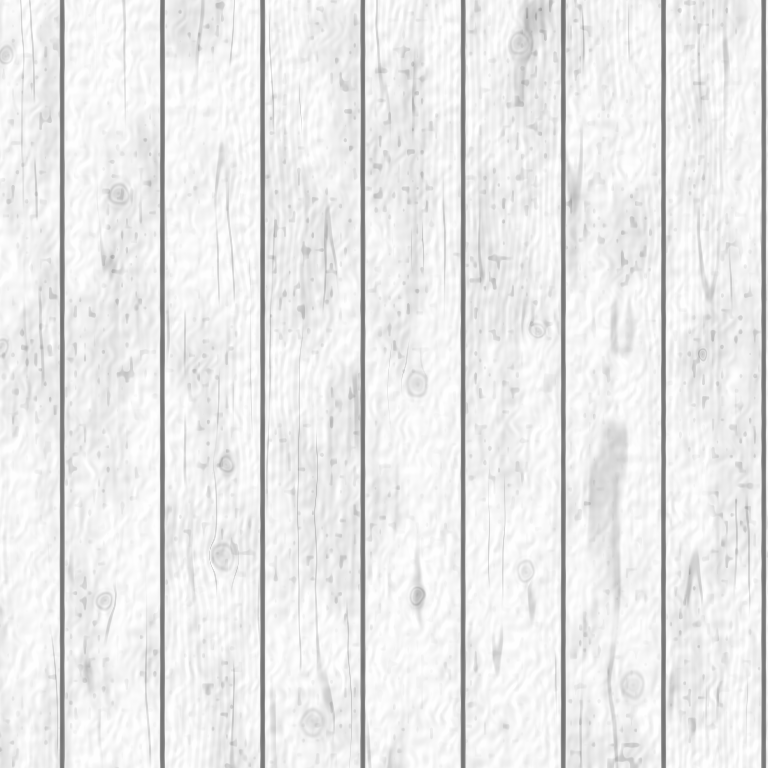
This texture is drawn by a WebGL 1 fragment shader. Its source:

```glsl
precision highp float;
uniform vec2 u_resolution;

// Board layout, in canvas widths
const float PITCH = 0.1305;
const float FIRST_GROOVE = 0.0810;
const float GROOVE_HALF = 0.0031;

// Grey levels
const float PAINT = 0.982;
const float GROOVE_CORE = 0.47;
const float GROOVE_RIM = 0.56;

// Strength of each kind of wear
const float STAIN = 0.045;
const float FIBRE = 0.075;
const float RIDGE = 0.035;
const float CRACK = 0.13;
const float FLECK = 0.12;
const float RELIEF = 0.085;
const float KNOT_DARK = 0.13;
const float KNOT_MAX = 0.017;
const float KNOT_MIN = 0.006;

float hash(vec2 p) {
  vec3 q = fract(p.xyx * 0.1031);
  q += dot(q, q.yzx + 33.33);
  return fract((q.x + q.y) * q.z);
}

float noise(vec2 p) {
  vec2 i = floor(p);
  vec2 f = fract(p);
  f = f * f * (3.0 - 2.0 * f);
  return mix(mix(hash(i), hash(i + vec2(1.0, 0.0)), f.x),
             mix(hash(i + vec2(0.0, 1.0)), hash(i + 1.0), f.x), f.y);
}

float fbm(vec2 p) {
  float sum = 0.0;
  float amp = 0.5;
  for (int i = 0; i < 4; i++) {
    sum += amp * noise(p);
    p = p * 2.03 + 17.1;
    amp *= 0.5;
  }
  return sum / 0.9375;
}

// x: sideways shift of the grain around knots, y: knot darkness
vec2 knots(vec2 local, float board) {
  vec2 result = vec2(0.0);
  for (int i = 0; i < 3; i++) {
    vec2 seed = vec2(board + 11.0, float(i) * 5.0 + 3.0);
    float radius = KNOT_MAX * hash(seed);
    if (radius < KNOT_MIN) continue;
    vec2 centre = vec2(PITCH * mix(0.25, 0.75, hash(seed + 31.7)),
                       (float(i) + mix(0.15, 0.85, hash(seed + 57.3))) / 3.0);
    vec2 d = (local - centre) * vec2(1.0, 0.85);
    d += 0.004 * (vec2(noise(local * 70.0), noise(local * 70.0 + 9.0)) - 0.5);
    float r = length(d) / radius;
    result.x -= d.x / max(r * r, 1.0) * exp(-0.15 * r);
    float rings = 0.5 + 0.5 * cos(r * 13.0);
    float rim = exp(-pow((r - 0.85) * 6.0, 2.0));
    float heart = 1.0 - smoothstep(0.1, 0.75, r);
    float halo = 1.0 - smoothstep(0.7, 1.9, r);
    result.y += 0.65 * rim + 0.7 * heart + halo * (0.12 + 0.25 * rings);
  }
  return result;
}

float wood(vec2 local, float board) {
  vec2 knot = knots(local, board);
  vec2 p = local + vec2(1.37, 2.71) * (board + 2.0);
  float bend = fbm(p * vec2(9.0, 4.0)) - 0.5;
  float grain = p.x + knot.x + 0.025 * bend;

  // Broad worn areas under the paint
  float worn = smoothstep(0.38, 0.72, fbm(p * vec2(22.0, 9.0)));
  float tone = PAINT - STAIN * worn;

  // Fine fibres and pale raised growth lines
  float fibre = noise(vec2(grain * 210.0, p.y * 11.0));
  float strand = noise(vec2(grain * 95.0, p.y * 4.0));
  tone -= FIBRE * fibre * strand * (0.4 + 0.8 * worn);
  float wave = grain * 105.0 + 1.5 * noise(p * vec2(20.0, 12.0));
  float ridge = smoothstep(0.1, 0.45, abs(fract(wave) - 0.5));
  float ridgeArea = smoothstep(0.45, 0.65, noise(p * vec2(8.0, 3.0) + 40.0));
  tone += RIDGE * (ridge - 0.6) * ridgeArea;

  // Long broken cracks
  float vein = abs(noise(vec2(grain * 48.0, p.y * 2.4) + 70.0) - 0.5);
  float broken = smoothstep(0.5, 0.75, noise(p * vec2(30.0, 13.0) + 20.0));
  tone -= CRACK * (1.0 - smoothstep(0.015, 0.06, vein)) * broken;

  // Chips and embossed paint flakes
  float chip = noise(p * vec2(165.0, 105.0) + 5.0);
  tone -= FLECK * smoothstep(0.72, 0.93, chip) * (0.2 + 0.8 * worn);
  vec2 flake = p * vec2(150.0, 85.0);
  flake.x += 2.0 * noise(p * 45.0);
  tone += RELIEF * (noise(flake) - noise(flake + vec2(0.45, -0.35)));

  return tone - KNOT_DARK * knot.y * (0.6 + 0.6 * fibre);
}

void main() {
  vec2 uv = gl_FragCoord.xy / u_resolution;
  float pixel = 1.0 / u_resolution.x;
  float across = (uv.x - FIRST_GROOVE) / PITCH;
  float board = floor(across);
  vec2 local = vec2(fract(across) * PITCH, uv.y);
  float edge = min(local.x, PITCH - local.x);

  // Painted edge beside each groove
  float tone = min(wood(local, board), 0.995);
  tone = mix(tone, 0.96, 0.5 * (1.0 - smoothstep(0.003, 0.008, edge)));

  // Groove with a slightly lighter rim
  float wobble = 0.0005 * (noise(vec2(board, uv.y * 60.0)) - 0.5);
  float groove = mix(GROOVE_CORE, GROOVE_RIM, smoothstep(0.0008, GROOVE_HALF, edge));
  groove += 0.04 * (noise(vec2(uv.x * 90.0, uv.y * 45.0)) - 0.5);
  float inside = 1.0 - smoothstep(-0.7 * pixel, 0.7 * pixel, edge - GROOVE_HALF - wobble);
  gl_FragColor = vec4(vec3(mix(tone, groove, inside)), 1.0);
}
```
